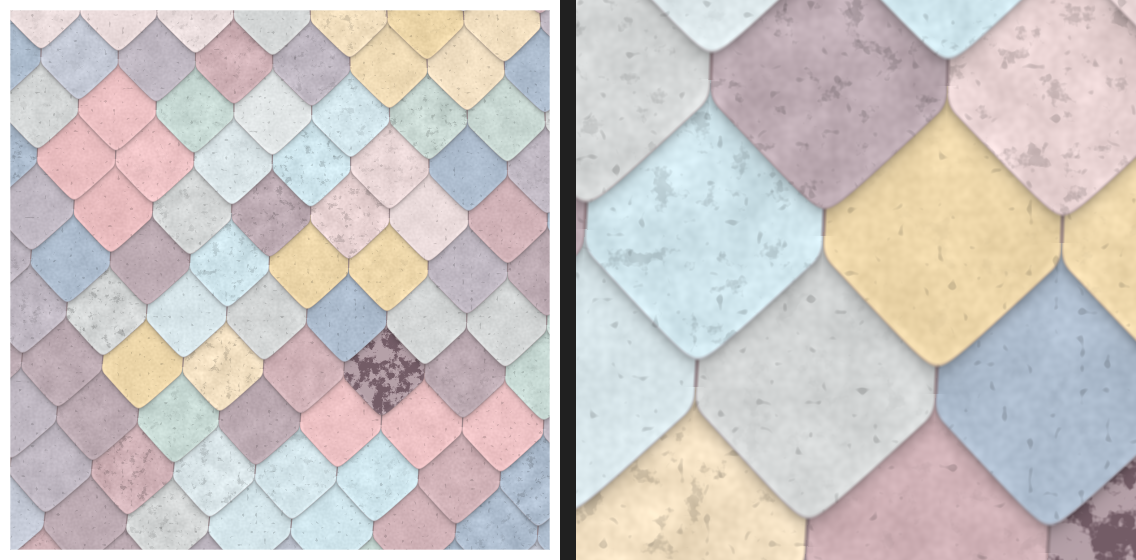
Left, the full canvas; right, a detail of the centre.
Give the GLSL for this pattern, as a three.js fragment shader.

```glsl
// Pastel scale tiles in staggered, overlapping rows inside a white margin.
// A gently bent lattice finds the tile; a rounded V edge cuts each scale, and
// soft colour regions, hashes and gradient noise give its glaze and wear.
varying vec2 vUv;

float hash(vec2 p) {
  return fract(sin(dot(p, vec2(127.1, 311.7))) * 43758.5);
}

vec2 gradient(vec2 cell) {
  float angle = 6.2832 * hash(cell);
  return vec2(cos(angle), sin(angle));
}

float noise(vec2 p) {
  vec2 i = floor(p), f = fract(p);
  vec2 u = f * f * f * (f * (f * 6.0 - 15.0) + 10.0);
  vec2 e = vec2(1.0, 0.0);
  return mix(mix(dot(gradient(i), f), dot(gradient(i + e), f - e), u.x),
             mix(dot(gradient(i + e.yx), f - e.yx), dot(gradient(i + 1.0), f - 1.0), u.x), u.y);
}

float fbm(vec2 p) {
  float sum = 0.0, gain = 1.0;
  for (int k = 0; k < 4; k++) {
    sum += gain * noise(p);
    p = p * 2.1 + 7.3;
    gain *= 0.6;
  }
  return sum;
}

// Lattice (column, row) of a point, with y running down
vec2 toLattice(vec2 p) {
  float drop = p.y - 0.104 - 0.028 * (p.x - 0.142);
  float row = drop / 0.0885;
  for (int k = 0; k < 3; k++) row = drop / (0.0885 + 0.0004 * row);
  float start = 0.142 - row * (0.0017 + 0.00059 * row);
  return vec2((p.x - start) / (0.138 + 0.00098 * row), row);
}

vec2 tileCentre(vec2 id) {
  float x = 0.142 - id.y * (0.0017 + 0.00059 * id.y) + id.x * (0.138 + 0.00098 * id.y);
  return vec2(x, 0.104 + id.y * (0.0885 + 0.0004 * id.y) + 0.028 * (x - 0.142));
}

vec2 tileId(vec2 q, float row) {
  float stagger = 0.5 * mod(row, 2.0);
  return vec2(floor(q.x - stagger + 0.5) + stagger, row);
}

// Straight sides above a V with a rounded tip; negative inside
float scaleEdge(vec2 l) {
  float v = 0.707 * (l.y + sqrt(l.x * l.x + 0.003) - 0.585);
  float side = abs(l.x) - 0.5;
  float blend = max(0.04 - abs(v - side), 0.0);
  return max(v, side) + blend * blend / 0.16;
}

bool within(vec2 p, float x, float y, float rx, float ry) {
  return length((p - vec2(x, y)) / vec2(rx, ry)) < 1.0;
}

vec3 glaze(vec2 c, float pick) {
  // Clusters of yellow, rose, blush, pale blue and sage
  if (within(c, 0.77, 0.07, 0.17, 0.10) || within(c, 0.62, 0.47, 0.10, 0.05) ||
      within(c, 0.32, 0.65, 0.10, 0.05)) return mix(vec3(0.93, 0.84, 0.66), vec3(0.95, 0.88, 0.77), pick);
  if (within(c, 0.205, 0.285, 0.10, 0.10) || within(c, 0.77, 0.765, 0.22, 0.06))
    return mix(vec3(0.90, 0.72, 0.73), vec3(0.94, 0.77, 0.78), pick);
  if (within(c, 0.20, 0.01, 0.22, 0.08) || within(c, 0.69, 0.345, 0.10, 0.08))
    return mix(vec3(0.91, 0.82, 0.82), vec3(0.92, 0.87, 0.87), pick);
  if (within(c, 0.52, 0.245, 0.14, 0.08) || within(c, 0.37, 0.51, 0.07, 0.07) ||
      within(c, 0.53, 0.87, 0.17, 0.09)) return mix(vec3(0.81, 0.90, 0.93), vec3(0.89, 0.90, 0.90), pick * pick);
  if (within(c, 0.83, 0.20, 0.10, 0.05)) return vec3(0.79, 0.85, 0.83);
  // Greys, mauves and blues between them
  if (pick < 0.22) return vec3(0.74, 0.67, 0.70);
  if (pick < 0.42) return vec3(0.75, 0.72, 0.76);
  if (pick < 0.56) return vec3(0.77, 0.79, 0.84);
  if (pick < 0.66) return vec3(0.68, 0.74, 0.81);
  if (pick < 0.79) return vec3(0.83, 0.84, 0.84);
  if (pick < 0.90) return vec3(0.78, 0.85, 0.83);
  return vec3(0.82, 0.70, 0.72);
}

vec3 tileColour(vec2 id, vec2 p) {
  vec2 c = tileCentre(id);
  float wear = hash(id + 4.7);
  vec3 colour = glaze(c, hash(id * 1.7 + 2.3));
  // Cloudy mottling, grain, scuffs and pits
  float cloud = fbm(p * 24.0 + id * 5.0);
  colour += (0.03 + 0.05 * wear) * cloud + 0.035 * noise(p * 190.0);
  colour *= 1.0 - 0.16 * wear * wear * smoothstep(0.25, 0.6, fbm(p * 48.0 + id * 3.0));
  colour *= 1.0 - 0.14 * smoothstep(0.36, 0.55, noise(p * 130.0 + 9.0));
  // One heavily stained tile
  if (within(c, 0.68, 0.65, 0.05, 0.04))
    colour = mix(vec3(0.71, 0.63, 0.66), vec3(0.45, 0.36, 0.40), smoothstep(-0.2, 0.2, fbm(p * 42.0)));
  return colour;
}

void main() {
  vec2 p = vec2(vUv.x, 1.0 - vUv.y);
  vec2 q = toLattice(p);
  vec2 frontId = tileId(q, floor(q.y)), backId = tileId(q, floor(q.y) + 1.0);
  float front = scaleEdge((q - frontId) * vec2(1.0, 0.645));
  float back = scaleEdge((q - backId) * vec2(1.0, 0.645));

  // Lower row with its seam and the shadow cast on it
  vec3 seam = vec3(0.56, 0.48, 0.50);
  vec3 under = mix(tileColour(backId, p), seam, 0.8 * smoothstep(-0.016, 0.0, back));
  under *= 1.0 - 0.27 * exp(-38.0 * max(front, 0.0));

  // Upper row with a pale worn rim and a thin dark edge
  vec3 over = tileColour(frontId, p) + 0.025 * smoothstep(-0.05, -0.02, front);
  over = mix(over, seam, 0.4 * smoothstep(-0.014, 0.0, front));
  vec3 colour = mix(over, under, smoothstep(-0.007, 0.007, front));

  // White margin
  vec2 inset = abs(vUv - 0.5);
  float margin = smoothstep(0.4805, 0.4825, max(inset.x, inset.y));
  gl_FragColor = vec4(mix(colour, vec3(1.0), margin), 1.0);
}
```
